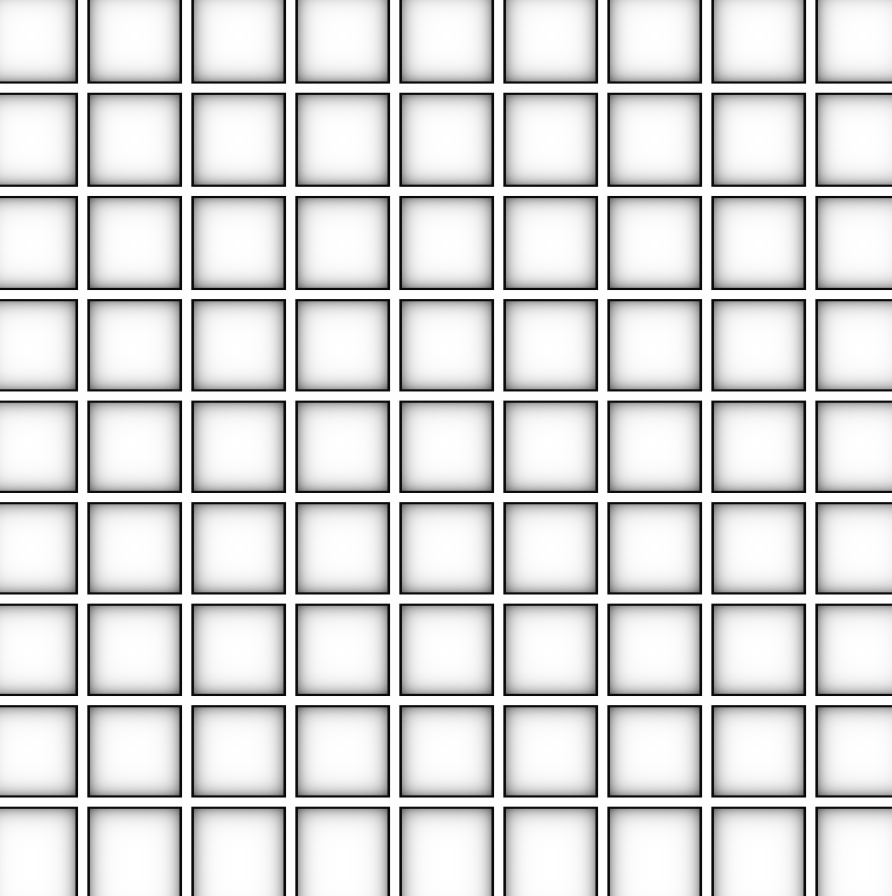
Write a Shadertoy shader that draws this pattern.

```glsl
// Grid of white square panels with thin black outlines and soft inner shadows.

// Lengths are fractions of the canvas, measured from the lower left.
const float COLUMN_PITCH  = 0.1166;
const float COLUMN_ORIGIN = 0.0927;   // centre of the first vertical gutter
const float ROW_PITCH     = 0.1133;
const float ROW_ORIGIN    = 0.1048;   // centre of the lowest horizontal gutter
const float TOP_PITCH     = 0.1152;   // slightly taller rows near the top
const float TOP_ORIGIN    = 0.6712;
const float BOTTOM_PITCH  = 0.1400;   // open row that runs off the bottom
const vec2  GUTTER_HALF   = vec2(0.0052, 0.0051);
const vec2  LINE_WIDTH    = vec2(0.0029, 0.0024);
const float SHADOW_DEPTH  = 0.38;
const float SHADOW_REACH  = 0.0078;

const vec3 GUTTER_COLOR = vec3(0.995);
const vec3 PANEL_COLOR  = vec3(1.0);
const vec3 LINE_COLOR   = vec3(0.04);

// Distance to the nearest gutter centre of an evenly spaced series.
float gutterDistance(float position, float origin, float pitch) {
    return abs(fract((position - origin) / pitch + 0.5) - 0.5) * pitch;
}

// Row spacing changes at two gutters, so the distance stays continuous.
float rowDistance(float y) {
    if (y > TOP_ORIGIN) return gutterDistance(y, TOP_ORIGIN, TOP_PITCH);
    float pitch = y < ROW_ORIGIN ? BOTTOM_PITCH : ROW_PITCH;
    return gutterDistance(y, ROW_ORIGIN, pitch);
}

// Antialiased coverage of the box where both insets are positive.
float boxCoverage(vec2 inset, vec2 pixel) {
    vec2 coverage = clamp(inset / pixel + 0.5, 0.0, 1.0);
    return coverage.x * coverage.y;
}

void mainImage(out vec4 fragColor, in vec2 fragCoord) {
    vec2 pixel = 1.0 / iResolution.xy;
    vec2 uv = fragCoord * pixel;

    // Depth inside the outline and inside the panel face
    vec2 outer = vec2(gutterDistance(uv.x, COLUMN_ORIGIN, COLUMN_PITCH),
                      rowDistance(uv.y)) - GUTTER_HALF;
    vec2 inner = outer - LINE_WIDTH;

    // Inner shadow, deepening where two sides meet
    vec2 light = 1.0 - SHADOW_DEPTH * exp(-max(inner, 0.0) / SHADOW_REACH);
    vec3 face = PANEL_COLOR * light.x * light.y;

    // Layers: gutter, outline, face
    vec3 panel = mix(LINE_COLOR, face, boxCoverage(inner, pixel));
    vec3 color = mix(GUTTER_COLOR, panel, boxCoverage(outer, pixel));
    fragColor = vec4(color, 1.0);
}
```
